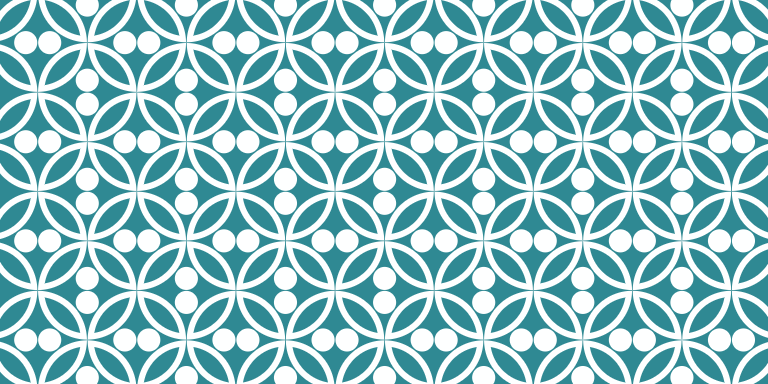
This pattern is drawn by a Shadertoy shader. Its source:

```glsl
// Teal lattice of outlined diagonal leaves with paired white dots between them

const float TILE_SIZE = 0.2581;               // repeat, as a share of canvas height
const vec2 TILE_SHIFT = vec2(0.006, 0.007);   // tile centre from canvas centre, in tiles
const float LEAF_OUTER = 0.4965;              // arc radii of the leaf outline
const float LEAF_INNER = 0.4345;
const float DOT_OFFSET = 0.121;
const float DOT_RADIUS = 0.1165;
const vec3 TEAL = vec3(0.185, 0.537, 0.575);
const vec3 WHITE = vec3(0.995, 1.0, 1.0);

// Mirrored quarter tile: corners (0,0) and (0.5,0.5) are the two cell centres
vec2 foldTile(vec2 p) {
    return abs(fract(p + 0.5) - 0.5);
}

// Outline between two concentric lenses, whose arcs centre on opposite corners
float leafOutline(vec2 q, float outer, float inner) {
    float reach = max(length(q), length(q - 0.5));
    return max(reach - outer, inner - reach);
}

// Vertical pair around one cell centre, horizontal pair around the other
float dotPairs(vec2 q, float offset, float radius) {
    float vertical = length(q - vec2(0.0, offset));
    float horizontal = length(q - vec2(0.5 - offset, 0.5));
    return min(vertical, horizontal) - radius;
}

// Antialiased coverage of a signed distance
float coverage(float dist, float pixel) {
    return clamp(0.5 - dist / pixel, 0.0, 1.0);
}

void mainImage(out vec4 fragColor, in vec2 fragCoord) {
    float pixel = 1.0 / (iResolution.y * TILE_SIZE);
    vec2 p = (fragCoord - 0.5 * iResolution.xy) * pixel - TILE_SHIFT;
    vec2 q = foldTile(p);

    float leaves = leafOutline(q, LEAF_OUTER, LEAF_INNER);
    float dots = dotPairs(q, DOT_OFFSET, DOT_RADIUS);
    float ink = coverage(min(leaves, dots), pixel);

    fragColor = vec4(mix(TEAL, WHITE, ink), 1.0);
}
```
